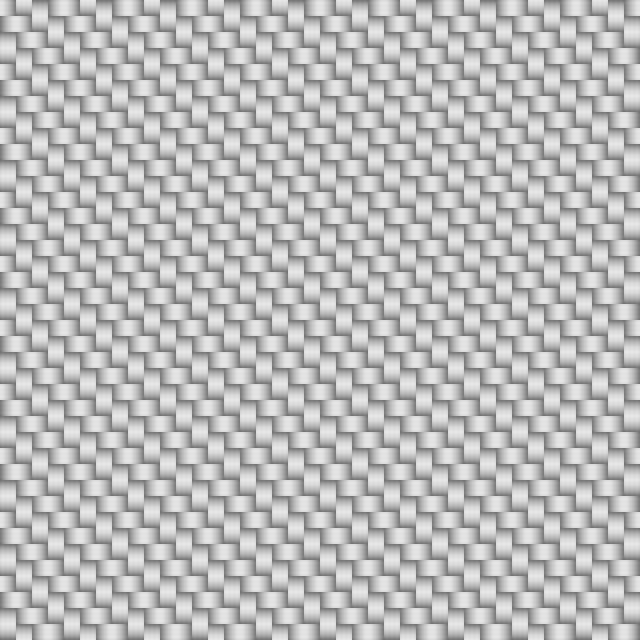
Write a three.js fragment shader that draws this pattern.

```glsl
// Two-over-two twill weave of grey satin ribbons, stepping along a diagonal.
varying vec2 vUv;

const float CELLS = 40.0;         // ribbons across and up: ten repeats of four
const float FLOAT_LENGTH = 2.0;   // cells a ribbon spans before diving under
const float SEAM_WIDTH = 0.05;    // in cells
const float SEAM_DEPTH = 0.06;
const float SMOOTHING = 0.002;    // edge filter width, in canvas units
const int TAPS = 4;               // filter samples per axis
const vec3 CREST = vec3(0.89);
const vec3 DIP = vec3(0.45);

// Satin sheen: bright at the middle of the visible span, dark where it dives.
vec3 sheen(float along) {
  float fromCrest = abs(2.0 * along - 1.0);
  return mix(CREST, DIP, pow(fromCrest, 1.8));
}

// Soft dark line on both long sides of a ribbon.
float seam(float across, float width) {
  float toEdge = min(across, 1.0 - across);
  return 1.0 - smoothstep(0.0, width, toEdge);
}

vec3 twill(vec2 uv, float cells) {
  vec2 grid = uv * cells;
  vec2 cell = floor(grid);
  vec2 local = fract(grid);

  // Each row shifts by one cell; two steps lie flat, two stand upright.
  float phase = mod(cell.x + cell.y + 2.0, 2.0 * FLOAT_LENGTH);
  bool weftOnTop = phase < FLOAT_LENGTH;
  vec2 ribbon = weftOnTop ? local : local.yx;

  float along = (mod(phase, FLOAT_LENGTH) + ribbon.x) / FLOAT_LENGTH;
  return sheen(along) - SEAM_DEPTH * seam(ribbon.y, SEAM_WIDTH);
}

// Box filter that softens the ribbon edges.
vec3 smoothTwill(vec2 uv, float cells, float width) {
  vec3 sum = vec3(0.0);
  for (int j = 0; j < TAPS; j++) {
    for (int i = 0; i < TAPS; i++) {
      vec2 offset = (vec2(float(i), float(j)) + 0.5) / float(TAPS) - 0.5;
      sum += twill(uv + offset * width, cells);
    }
  }
  return sum / float(TAPS * TAPS);
}

void main() {
  gl_FragColor = vec4(smoothTwill(vUv, CELLS, SMOOTHING), 1.0);
}
```
